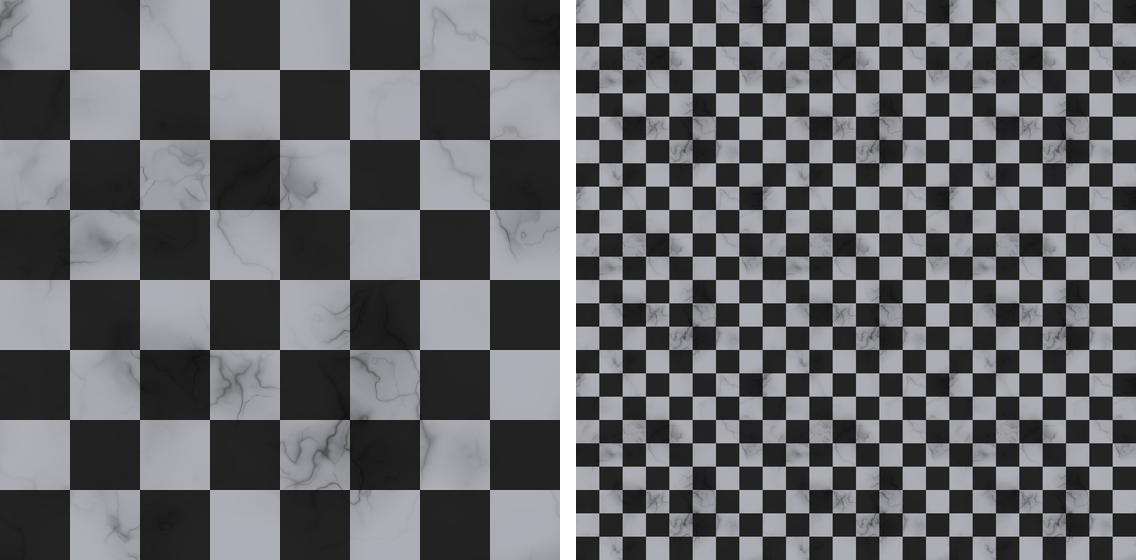
Left, the tile; right, the same tile 3 across and 3 down.
A Shadertoy shader for this pattern:

```glsl
// Polished marble checkerboard, eight tiles across and eight down.
// Wrapping cellular spots are summed into smooth noise; its warped zero
// contours become smoky veins that darken pale and black tiles alike.

vec4 hash4(vec3 p) {
    vec4 q = fract(p.xyzx * vec4(0.1031, 0.1030, 0.0973, 0.1099));
    q += dot(q, q.wzxy + 33.33);
    return fract((q.xxyz + q.yzzw) * q.zywx);
}

// Two signed noise channels from randomly weighted round spots;
// "cells" is the whole number of cells across the canvas.
vec2 spotNoise(vec2 uv, float cells, float seed) {
    vec2 p = uv * cells;
    vec2 base = floor(p);
    vec2 total = vec2(0.0);
    for (int y = -1; y <= 1; y++) {
        for (int x = -1; x <= 1; x++) {
            vec2 cell = base + vec2(x, y);
            vec4 h = hash4(vec3(mod(cell, cells), seed));
            vec2 d = p - cell - h.xy;
            float falloff = max(0.0, 1.0 - dot(d, d));
            total += (2.0 * h.zw - 1.0) * falloff * falloff;
        }
    }
    return total;
}

// Layered displacement that makes the veins ragged.
vec2 warp(vec2 uv) {
    vec2 offset = vec2(0.0);
    float cells = 12.0;
    for (int i = 0; i < 4; i++) {
        offset += 0.38 / cells * spotNoise(uv, cells, 11.0 + float(i));
        cells *= 2.0;
    }
    return uv + offset;
}

// Optical density of the veins and the haze around them.
float marbleDensity(vec2 uv) {
    vec2 p = warp(uv);
    float activity = smoothstep(-0.5, 0.75, spotNoise(uv, 8.0, 3.0).x);
    float density = 0.07 * activity;
    float strength = 0.15 + 0.85 * activity;
    float cells = 7.0;
    for (int i = 0; i < 3; i++) {
        vec2 v = spotNoise(p, cells, 23.0 + float(i));
        float ridge = abs(v.x);
        float fade = smoothstep(-0.5, 0.6, v.y);
        float vein = 0.55 * exp(-30.0 * ridge) + 0.28 * exp(-7.0 * ridge);
        density += strength * (fade * vein + 0.05 * fade);
        strength *= 0.65 * activity;
        cells *= 2.0;
    }
    return density;
}

// 1 on pale tiles, 0 on black ones, smoothed over one pixel.
float checker(vec2 uv) {
    vec2 wave = 0.5 - abs(mod(uv * 8.0 + 0.5, 2.0) - 1.0);
    vec2 side = 2.0 * clamp(wave * iResolution.xy / 8.0, -0.5, 0.5);
    return 0.5 - 0.5 * side.x * side.y;
}

void mainImage(out vec4 fragColor, in vec2 fragCoord) {
    vec2 uv = fragCoord / iResolution.xy;
    vec3 blackStone = vec3(0.136, 0.136, 0.138);
    vec3 paleStone = vec3(0.680, 0.685, 0.712);
    vec3 stone = mix(blackStone, paleStone, checker(uv));
    fragColor = vec4(stone * exp(-marbleDensity(uv)), 1.0);
}
```
